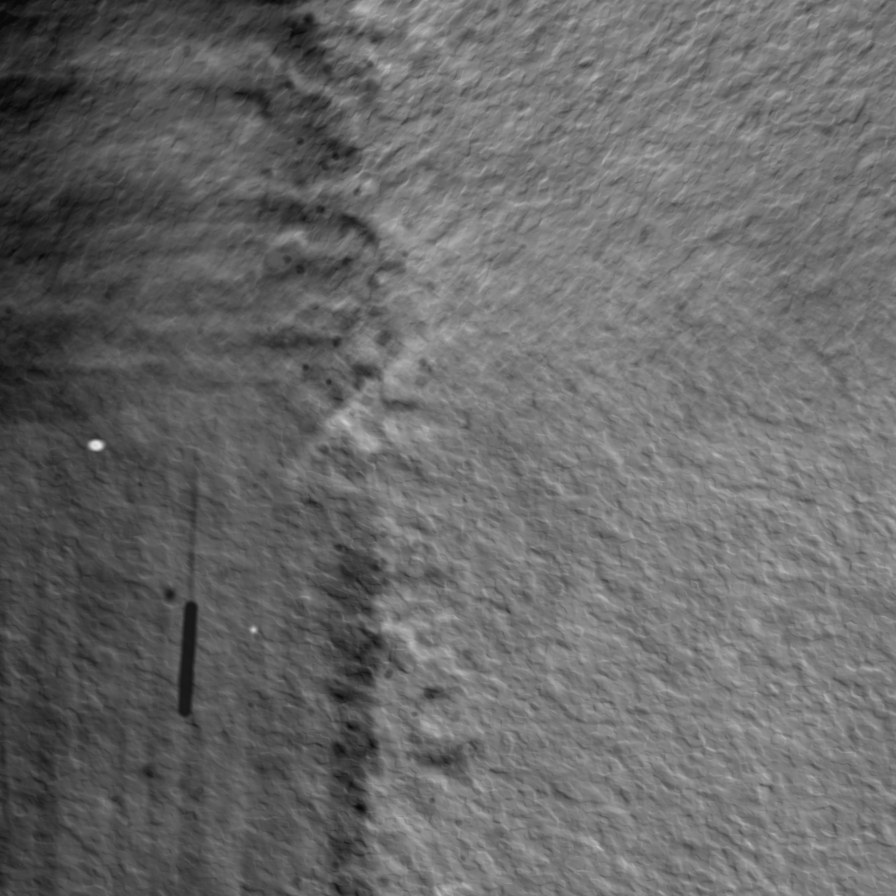
Give the GLSL for this texture, as a WebGL 2 fragment shader.

```glsl
#version 300 es
precision highp float;

uniform vec2 u_resolution;
out vec4 fragColor;

// Tones
const float LIT_TONE = 0.485;
const float SHADE_TONE = 0.345;
const float TRENCH_DEPTH = 0.17;
const float RIDGE_GAIN = 0.09;
// Surface texture
const float GRAIN_SCALE = 54.0;
const float GRAIN_GAIN = 0.16;
const float ROUGH_SCALE = 30.0;
const float ROUGH_GAIN = 0.30;
const float BLOTCH_GAIN = 0.14;
const float PIT_SCALE = 34.0;
const float PIT_GAIN = 0.13;
const float STREAK_GAIN = 0.11;
// Grain directions in radians
const float LOWER_ANGLE = -0.45;
const float UPPER_ANGLE = 0.75;

vec3 hash3(vec2 p) {
  vec3 q = fract(p.xyx * vec3(0.1031, 0.1030, 0.0973));
  q += dot(q, q.yxz + 33.33);
  return fract((q.xxy + q.yzz) * q.zyx);
}

// Smooth cellular noise: random cell values blended by distance
float cells(vec2 p) {
  vec2 id = floor(p), f = p - id;
  float total = 0.0, weight = 0.0;
  for (int j = -1; j <= 1; j++)
    for (int i = -1; i <= 1; i++) {
      vec2 cell = vec2(i, j);
      vec3 h = hash3(id + cell);
      vec2 d = cell + h.xy - f;
      float w = exp(-6.0 * dot(d, d));
      total += w * h.z;
      weight += w;
    }
  return total / weight;
}

// Slope of the cellular height field, seen under side light
float relief(vec2 p) {
  return cells(p + vec2(0.1, 0.38)) - cells(p);
}

// Three layers of grain stretched along one direction
float grain(vec2 uv, float angle) {
  float c = cos(angle), s = sin(angle);
  vec2 p = mat2(c, -s, s, c) * uv * vec2(0.8, 1.15) * GRAIN_SCALE;
  return relief(p) + 1.1 * relief(p * 1.93 + 17.0) + 0.7 * relief(p * 3.4 + 41.0);
}

// Sparse round hollows, one at most in each cell
float pits(vec2 p, float density) {
  vec2 id = floor(p), f = p - id;
  float dark = 0.0;
  for (int j = -1; j <= 1; j++)
    for (int i = -1; i <= 1; i++) {
      vec2 cell = vec2(i, j);
      vec3 h = hash3(id + cell + 71.0);
      float radius = mix(0.15, 0.42, fract(h.z * 37.0));
      float d = length(cell + h.xy - f);
      dark = max(dark, smoothstep(radius, radius * 0.25, d) * step(h.z, density));
    }
  return dark;
}

float segmentDistance(vec2 p, vec2 a, vec2 b) {
  vec2 ab = b - a;
  return length(p - a - ab * clamp(dot(p - a, ab) / dot(ab, ab), 0.0, 1.0));
}

float bump(float x, float width) {
  return exp(-x * x / (width * width));
}

void main() {
  vec2 uv = gl_FragCoord.xy / u_resolution;
  float broad = cells(uv * 5.0 + 3.0) - 0.5;
  float middle = cells(uv * 14.0 + 9.0) - 0.5;
  float small = cells(uv * 45.0 + 23.0) - 0.5;
  vec2 wobble = vec2(middle, broad) * 0.025 + small * 0.01;
  vec2 p = uv + wobble;
  float upper = smoothstep(0.4, 0.85, uv.y);
  float leftSide = 1.0 - smoothstep(0.28, 0.4, uv.x);

  // Broad light and dark ground
  float tone = mix(SHADE_TONE, LIT_TONE, smoothstep(0.3, 0.48, p.x));
  tone -= mix(0.13, 0.2, upper) * (1.0 - smoothstep(-0.02, 0.2, p.x));
  tone -= 0.13 * smoothstep(0.91, 1.0, p.y) * leftSide;
  tone -= 0.05 * smoothstep(0.6, 1.1, uv.x) * upper;
  tone += 0.03 * bump(uv.x - 0.46, 0.07) * upper;
  tone += (0.35 * broad + 0.4 * middle + 0.25 * small) * BLOTCH_GAIN;

  // Trench: crisp below, wide and diffuse above
  float offset = p.x - 0.402 + 0.2 * max(uv.y - 0.62, 0.0);
  float crisp = smoothstep(-0.05, -0.01, offset) * (1.0 - smoothstep(0.01, 0.028, offset));
  crisp *= 1.0 - smoothstep(0.34, 0.47, p.y);
  float diffuse = bump(offset, 0.045) * smoothstep(0.55, 0.72, p.y);
  tone -= TRENCH_DEPTH * (crisp + diffuse * (0.6 + 1.1 * middle));

  // Diagonal ridge and its shadow
  vec2 q = uv + wobble * 0.5;
  float ridge = segmentDistance(q, vec2(0.325, 0.465), vec2(0.48, 0.63));
  float shadow = segmentDistance(q, vec2(0.33, 0.495), vec2(0.44, 0.61));
  tone += RIDGE_GAIN * bump(ridge, 0.014) - 0.07 * bump(shadow, 0.012);

  // Grain, coarse relief and pits near the trench
  float rough = bump(uv.x - mix(0.45, 0.36, upper), mix(0.08, 0.13, upper));
  float fine = mix(grain(uv, LOWER_ANGLE), grain(uv, UPPER_ANGLE), upper);
  tone += GRAIN_GAIN * fine * mix(1.0, 0.65, leftSide);
  tone += ROUGH_GAIN * relief((uv + wobble * 0.4) * ROUGH_SCALE) * (0.12 + rough);
  tone -= PIT_GAIN * pits((uv + wobble * 0.4) * PIT_SCALE, 0.06 + 0.22 * rough) * (0.5 + 0.5 * rough);
  tone -= 0.14 * bump(segmentDistance(p, vec2(0.47, 0.18), vec2(0.52, 0.14)), 0.014);

  // Faint streaks on the shaded side
  float upright = cells(uv * vec2(55.0, 5.0)) - 0.5;
  float level = cells(uv * vec2(6.0, 48.0) + 31.0) - 0.5;
  tone += STREAK_GAIN * leftSide * mix(upright, level, smoothstep(0.45, 0.6, uv.y));

  // Narrow black crack with a faint line above it
  float crack = segmentDistance(uv + wobble * 0.25, vec2(0.204, 0.205), vec2(0.213, 0.32));
  float line = segmentDistance(uv + wobble * 0.15, vec2(0.213, 0.32), vec2(0.218, 0.5));
  float hole = length(uv + wobble * 0.4 - vec2(0.19, 0.335));
  tone -= 0.06 * bump(line, 0.004);
  tone = mix(tone, 0.07, 0.9 * max(1.0 - smoothstep(0.004, 0.011, crack), bump(hole, 0.007)));

  // Bright flecks
  float fleck = length((uv + wobble * 0.3 - vec2(0.105, 0.502)) * vec2(0.8, 1.2));
  float dot1 = length(uv - vec2(0.283, 0.297));
  float cluster = length(uv - vec2(0.83, 0.275));
  tone += 0.6 * (1.0 - smoothstep(0.003, 0.01, fleck)) + 0.4 * bump(dot1, 0.004);
  tone += 0.25 * bump(cluster, 0.014) * (0.4 + 2.0 * small);

  fragColor = vec4(vec3(clamp(tone, 0.04, 1.0)), 1.0);
}
```
